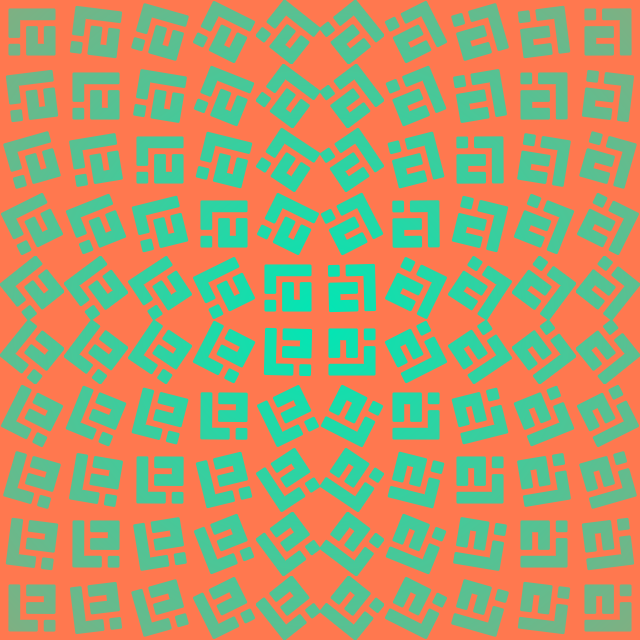
Reproduce this pattern procedurally as a Shadertoy shader.

```glsl
const float GRID = 10.0;          // cells along the canvas height
const float UNIT = 0.092;         // glyph module, in cells
const float CORNER = 0.28;        // corner radius, in modules
const float QUARTER_PI = 0.785398;
const vec2 PIVOT = vec2(0.013, -0.013); // slight offset of the swirl, in cells
const vec3 CORAL = vec3(1.0, 0.47, 0.31);
const vec3 TEAL = vec3(0.0, 0.905, 0.71);

float roundedBox(vec2 p, vec2 center, vec2 halfSize, float radius) {
    vec2 q = abs(p - center) - halfSize + radius;
    return length(max(q, 0.0)) + min(max(q.x, q.y), 0.0) - radius;
}

// Turns the frame, so that a shape drawn in it appears rotated by angle
vec2 rotateFrame(vec2 p, float angle) {
    float c = cos(angle), s = sin(angle);
    return mat2(c, -s, s, c) * p;
}

// Elbow, dot and cup on an 8 by 8 module square centred on zero
float glyph(vec2 p, float radius) {
    float elbow = min(roundedBox(p, vec2(0.0, 3.0), vec2(4.0, 1.0), radius),
                      roundedBox(p, vec2(-3.0, 1.5), vec2(1.0, 2.5), radius));
    float dotShape = roundedBox(p, vec2(-3.0), vec2(1.0), radius);
    float arms = min(roundedBox(p, vec2(0.0, -1.5), vec2(1.0, 2.5), radius),
                     roundedBox(p, vec2(3.0, -1.5), vec2(1.0, 2.5), radius));
    float base = roundedBox(p, vec2(1.5, -3.0), vec2(2.5, 1.0), radius);
    return min(min(elbow, dotShape), min(arms, base));
}

// Teal in the middle, fading toward the background outward
vec3 inkColor(float radius) {
    return mix(TEAL, CORAL, clamp(0.72 * radius, 0.0, 1.0));
}

void mainImage(out vec4 fragColor, in vec2 fragCoord) {
    vec2 p = (fragCoord - 0.5 * iResolution.xy) / iResolution.y;

    // Cell grid, each glyph turned by the polar angle of its cell
    vec2 grid = p * GRID;
    vec2 cellCenter = floor(grid) + 0.5;
    vec2 spoke = cellCenter - PIVOT;
    float angle = atan(spoke.y, spoke.x) - 3.0 * QUARTER_PI;
    vec2 local = rotateFrame(grid - cellCenter, angle) / UNIT;

    // Antialiased fill, one pixel wide
    float pixel = GRID / (UNIT * iResolution.y);
    float coverage = clamp(0.5 - glyph(local, CORNER) / pixel, 0.0, 1.0);
    fragColor = vec4(mix(CORAL, inkColor(length(p)), coverage), 1.0);
}
```
